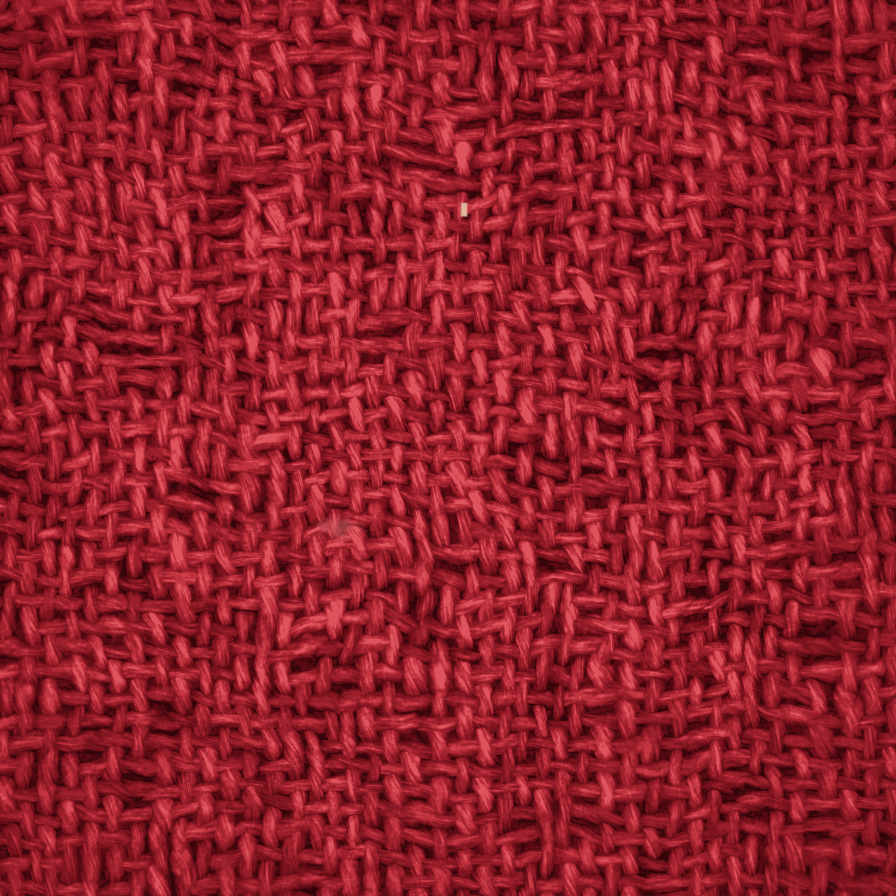
This texture is drawn by a WebGL 1 fragment shader. Its source:

```glsl
precision highp float;
uniform vec2 u_resolution;

float hash(vec2 p) {
  p = fract(p * vec2(0.1031, 0.1137));
  p += dot(p, p.yx + 33.33);
  return fract((p.x + p.y) * p.x * 47.3);
}

float noise(vec2 p) {
  vec2 i = floor(p), f = fract(p);
  f = f * f * (3.0 - 2.0 * f);
  return mix(mix(hash(i), hash(i + vec2(1.0, 0.0)), f.x),
             mix(hash(i + vec2(0.0, 1.0)), hash(i + 1.0), f.x), f.y);
}

vec2 noise2(vec2 p) {
  return vec2(noise(p), noise(p + 57.3)) - 0.5;
}

// Dark gaps through crimson to pink highlights
vec3 woolColor(float t) {
  vec3 c = mix(vec3(0.20, 0.02, 0.04), vec3(0.35, 0.04, 0.07), smoothstep(0.04, 0.20, t));
  c = mix(c, vec3(0.47, 0.07, 0.11), smoothstep(0.20, 0.40, t));
  c = mix(c, vec3(0.61, 0.12, 0.17), smoothstep(0.40, 0.65, t));
  c = mix(c, vec3(0.76, 0.20, 0.25), smoothstep(0.65, 0.85, t));
  return mix(c, vec3(0.87, 0.33, 0.37), smoothstep(0.85, 1.03, t));
}

// Height and tone of the yarn float in one weave cell
vec2 yarnFloat(vec2 p, vec2 cell) {
  float seed = hash(cell + 11.7);
  float size = hash(cell + 43.1);
  float shade = hash(cell + 91.9);
  float parity = mod(cell.x + cell.y, 2.0);
  bool warp = (parity < 0.5) != (hash(cell + 71.3) < 0.07);

  vec2 d = p - cell - 0.5 - 0.28 * (vec2(seed, size) - 0.5);
  float tilt = (shade - 0.5) * 0.4;
  d += tilt * vec2(d.y, -d.x);
  vec2 q = warp ? d : vec2(d.y, d.x);
  vec2 extent = warp ? vec2(0.47, 0.98) : vec2(0.42, 1.15);
  vec2 s = q / (extent * (0.85 + 0.28 * size));
  s.x += 0.22 * (noise(d * 3.0 + seed * 90.0) - 0.5);
  float body = 1.0 - s.x * s.x - s.y * s.y * (0.45 + 0.55 * s.y * s.y);

  // Twisted strands run along the yarn
  float twist = warp ? 2.6 : 0.9;
  float strand = noise(vec2(q.x * 8.0 + q.y * twist + seed * 80.0, q.y * 1.3 + size * 60.0));
  float fine = noise(vec2(q.x * 17.0 + q.y * twist * 2.0 + size * 70.0, q.y * 2.5));
  float tone = 0.06 + 0.66 * max(body, 0.0) + (warp ? 0.14 : 0.02);
  tone += 0.42 * (strand - 0.5) + 0.24 * (fine - 0.5) + 0.24 * (shade - 0.5) + 0.10 * d.y;
  return vec2(body + (warp ? 0.10 : 0.0) + 0.15 * (seed - 0.5), tone);
}

void main() {
  vec2 uv = gl_FragCoord.xy / u_resolution;
  vec2 p = uv * vec2(42.0, 38.0);
  p += 0.9 * noise2(p * 0.22) + 0.22 * noise2(p * 1.1 + 20.0);
  vec2 base = floor(p);

  // Blend overlapping floats by height above the shadowed gaps
  float weight = 1.0;
  float tone = 0.04 + 0.22 * noise(p * 4.0);
  for (int y = -1; y <= 1; y++) {
    for (int x = -1; x <= 1; x++) {
      vec2 yarn = yarnFloat(p, base + vec2(float(x), float(y)));
      float w = exp(13.0 * yarn.x);
      tone += w * yarn.y;
      weight += w;
    }
  }
  tone /= weight;

  // Loose hairs and fuzzy grain
  vec2 curl = p + 1.2 * noise2(p * 0.8 + 5.0);
  float hair = smoothstep(0.035, 0.0, abs(noise(curl * 1.5) - 0.5))
             + smoothstep(0.03, 0.0, abs(noise(curl.yx * 1.9 + 31.0) - 0.5));
  tone += 0.11 * hair * noise(p * 0.9 + 13.0);
  tone += 0.16 * (noise(p * 9.0) - 0.5) + 0.14 * (noise(p * 0.5 + 7.0) - 0.5);

  // Uneven light, dimmer at the corners
  vec2 c = uv - vec2(0.5, 0.55);
  tone *= 1.10 - 0.55 * dot(c, c);
  vec3 color = woolColor(tone);

  // Stray lint and one pale fleck
  vec2 lint = (uv - vec2(0.378, 0.411)) / vec2(0.026, 0.014);
  float fluff = smoothstep(1.2, 0.2, length(lint) + 0.8 * (noise(p * 3.0) - 0.5));
  color = mix(color, vec3(0.78, 0.36, 0.38), 0.6 * fluff);
  vec2 fleck = abs(uv - vec2(0.518, 0.766)) - vec2(0.003, 0.007);
  color = mix(color, vec3(0.88, 0.72, 0.62), smoothstep(0.002, -0.001, max(fleck.x, fleck.y)));

  gl_FragColor = vec4(color, 1.0);
}
```
